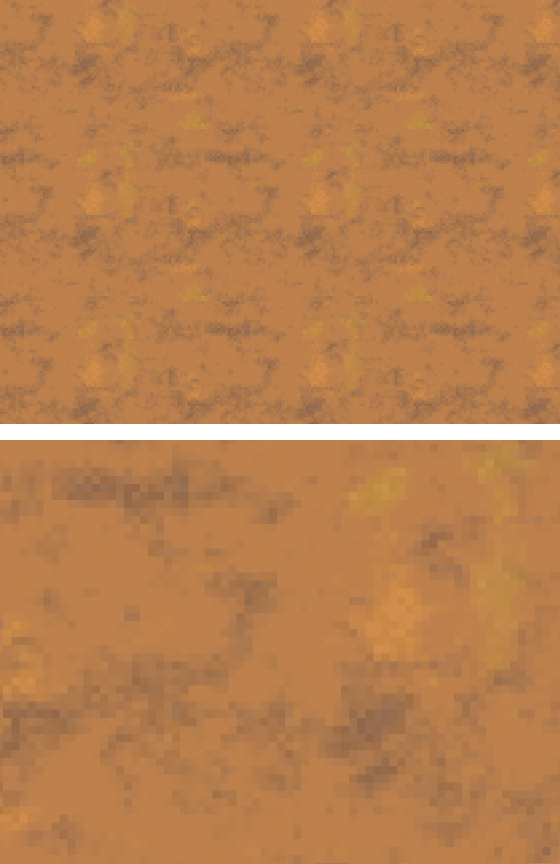
Top, the full canvas; bottom, a detail of the centre.
Write a WebGL 2 fragment shader that draws this texture.

```glsl
#version 300 es
precision highp float;
// Tiling rusty clay surface: coarse texels, dark mottled smudges, orange and olive flecks.

uniform vec2 u_resolution;
out vec4 outColor;

const vec2 TILE_SIZE = vec2(0.4023, 0.3073);  // one repeat, in canvas widths
const vec2 TEXELS = vec2(84.0, 64.0);         // texels in one repeat
const vec2 NOISE_GRID = vec2(9.0, 9.0);       // coarsest noise cells in one repeat
const int OCTAVES = 4;
const float OCTAVE_GAIN = 0.74;
const float GRAIN = 0.006;
const float SMUDGE_GRAIN = 0.04;
const int SUBSAMPLES = 2;

const vec3 CLAY = vec3(0.743, 0.503, 0.298);
const vec3 SOOT = vec3(0.645, 0.452, 0.300);
const vec3 ORANGE = vec3(0.830, 0.553, 0.280);
const vec3 OLIVE = vec3(0.755, 0.565, 0.260);

const float SMUDGE_START = 0.135;
const float SMUDGE_SLOPE = 1.7;
const float SMUDGE_MAX = 1.7;
const float FLECK_START = 0.33;
const float FLECK_SLOPE = 1.8;

// Broad stains within the tile: centre (y down), then radii.
const int SMUDGES = 11;
const vec4 SMUDGE[SMUDGES] = vec4[](
  vec4(0.05, 0.37, 0.17, 0.09), vec4(0.38, 0.38, 0.13, 0.10),
  vec4(0.77, 0.36, 0.15, 0.07), vec4(0.62, 0.51, 0.20, 0.06),
  vec4(0.45, 0.73, 0.14, 0.05), vec4(0.08, 0.90, 0.13, 0.07),
  vec4(0.02, 0.76, 0.08, 0.08), vec4(0.79, 0.91, 0.13, 0.07),
  vec4(0.77, 0.19, 0.13, 0.06), vec4(0.47, 0.01, 0.03, 0.03),
  vec4(0.22, 0.13, 0.08, 0.06));
const int ORANGE_FLECKS = 3;
const int FLECKS = 7;
const vec4 FLECK[FLECKS] = vec4[](
  vec4(0.42, 0.18, 0.09, 0.14), vec4(0.88, 0.28, 0.10, 0.06),
  vec4(0.77, 0.56, 0.13, 0.05), vec4(0.57, 0.16, 0.045, 0.17),
  vec4(0.55, 0.88, 0.05, 0.09), vec4(0.41, 0.92, 0.05, 0.05),
  vec4(0.87, 0.71, 0.08, 0.06));

float hash(vec2 cell, float seed) {
  uvec3 q = uvec3(ivec3(vec3(cell, seed)));
  uint h = q.x * 374761393u + q.y * 668265263u + q.z * 2246822519u;
  h = (h ^ (h >> 13)) * 1274126177u;
  h = (h ^ (h >> 15)) * 2246822519u;
  return float((h ^ (h >> 16)) >> 8) / 16777216.0;
}

// Contribution of one wrapped lattice corner.
float corner(vec2 cell, vec2 offset, vec2 period, float seed) {
  float angle = 6.28319 * hash(mod(cell, period), seed);
  return dot(vec2(cos(angle), sin(angle)), offset);
}

float gradientNoise(vec2 p, vec2 period, float seed) {
  vec2 i = floor(p), f = fract(p), e = vec2(1.0, 0.0);
  vec2 w = f * f * f * (f * (f * 6.0 - 15.0) + 10.0);
  float top = mix(corner(i, f, period, seed),
                  corner(i + e.xy, f - e.xy, period, seed), w.x);
  float bottom = mix(corner(i + e.yx, f - e.yx, period, seed),
                     corner(i + e.xx, f - e.xx, period, seed), w.x);
  return mix(top, bottom, w.y);
}

float fbm(vec2 uv, float seed) {
  float sum = 0.0, gain = 1.0;
  vec2 grid = NOISE_GRID;
  for (int k = 0; k < OCTAVES; k++) {
    sum += gain * gradientNoise(uv * grid, grid, seed + float(k));
    gain *= OCTAVE_GAIN;
    grid *= 2.0;
  }
  return sum;
}

// Soft ellipse that wraps around the tile borders.
float stain(vec2 uv, vec4 shape) {
  vec2 d = (fract(uv - shape.xy + 0.5) - 0.5) / shape.zw;
  return exp(-dot(d, d));
}

vec3 surface(vec2 position) {
  vec2 texel = floor(fract(position) * TEXELS);
  vec2 uv = (texel + 0.5) / TEXELS;

  float smudge = 0.0, orange = 0.0, olive = 0.0;
  for (int k = 0; k < SMUDGES; k++) smudge += stain(uv, SMUDGE[k]);
  for (int k = 0; k < FLECKS; k++) {
    float s = stain(uv, FLECK[k]);
    if (k < ORANGE_FLECKS) orange += s; else olive += s;
  }

  // Break the stains up with noise.
  float dark = 0.85 * fbm(uv, 3.0) + 0.65 * smudge - SMUDGE_START;
  dark = clamp(dark * SMUDGE_SLOPE, 0.0, SMUDGE_MAX);
  float light = 0.65 * fbm(uv, 41.0) + 0.65 * (orange + olive) - FLECK_START;
  light = clamp(light * FLECK_SLOPE, 0.0, 0.8);

  vec3 tint = mix(ORANGE, OLIVE, (olive + 0.05) / (orange + olive + 0.1));
  vec3 color = mix(CLAY, tint, light);
  color += (SOOT - CLAY) * dark * (1.0 - 0.5 * light);
  float grain = GRAIN + SMUDGE_GRAIN * min(dark + light, 1.0);
  return color + grain * (hash(texel, 97.0) - 0.5);
}

void main() {
  // Average a few samples to smooth the texel edges.
  vec3 color = vec3(0.0);
  for (int k = 0; k < SUBSAMPLES * SUBSAMPLES; k++) {
    vec2 sub = (vec2(k % SUBSAMPLES, k / SUBSAMPLES) + 0.5) / float(SUBSAMPLES) - 0.5;
    vec2 p = gl_FragCoord.xy + sub;
    p.y = u_resolution.y - p.y;
    color += surface(p / u_resolution.x / TILE_SIZE);
  }
  outColor = vec4(color / float(SUBSAMPLES * SUBSAMPLES), 1.0);
}
```
